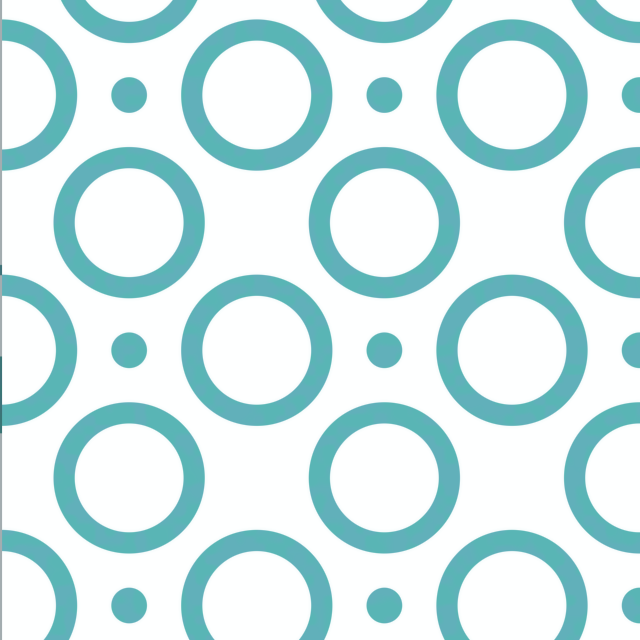
Reproduce this pattern procedurally as a Shadertoy shader.

```glsl
// Teal rings on white in a staggered square lattice, with a small dot in every
// other gap. Each lattice is a repeated distance field; faint value noise
// drifts the teal between two tints, and a thin grey rule runs down the left.

#define PERIOD 0.3988
#define DOT_ORIGIN vec2(0.2018, 0.8515)
#define RING_RADIUS 0.1016
#define RING_WIDTH 0.0332
#define DOT_RADIUS 0.0279
#define SOFTNESS 0.0013
#define TINT_SCALE 64.0
#define RULE_WIDTH 0.0034
#define PAPER vec3(0.995, 1.0, 1.0)
#define TEAL_BLUE vec3(0.38, 0.69, 0.73)
#define TEAL_GREEN vec3(0.35, 0.71, 0.71)
#define RULE_GREY vec3(0.64, 0.68, 0.69)

float hash(vec2 p) {
    return fract(sin(dot(p, vec2(127.1, 311.7))) * 43758.5453);
}

float valueNoise(vec2 p) {
    vec2 cell = floor(p);
    vec2 f = fract(p);
    f = f * f * (3.0 - 2.0 * f);
    float low = mix(hash(cell), hash(cell + vec2(1.0, 0.0)), f.x);
    float high = mix(hash(cell + vec2(0.0, 1.0)), hash(cell + 1.0), f.x);
    return mix(low, high, f.y);
}

// Distance to the nearest lattice point; shift is in fractions of a period.
float latticeDistance(vec2 p, vec2 shift) {
    vec2 q = (p - DOT_ORIGIN) / PERIOD - shift;
    return length(fract(q + 0.5) - 0.5) * PERIOD;
}

float ring(float d) {
    return abs(d - RING_RADIUS) - 0.5 * RING_WIDTH;
}

float coverage(float d, float blur) {
    return 1.0 - smoothstep(-blur, blur, d);
}

void mainImage(out vec4 fragColor, in vec2 fragCoord) {
    vec2 p = fragCoord / iResolution.y;
    float pixel = 1.0 / iResolution.y;
    float blur = max(SOFTNESS, 0.75 * pixel);

    // Two interleaved ring lattices and the dots between them
    float shape = latticeDistance(p, vec2(0.0)) - DOT_RADIUS;
    shape = min(shape, ring(latticeDistance(p, vec2(0.5, 0.0))));
    shape = min(shape, ring(latticeDistance(p, vec2(0.0, 0.5))));

    // Slightly uneven ink and a very pale fringe around it
    float tint = smoothstep(0.3, 0.7, valueNoise(p * TINT_SCALE));
    vec3 ink = mix(TEAL_BLUE, TEAL_GREEN, tint);
    float fringe = 0.04 * coverage(shape - 0.003, 0.003);
    vec3 color = mix(PAPER, ink, max(coverage(shape, blur), fringe));

    // Edge rule with two darker worn stretches
    float worn = coverage(abs(p.y - 0.383) - 0.060, blur);
    worn = max(worn, coverage(abs(p.y - 0.578) - 0.008, blur));
    vec3 rule = mix(RULE_GREY, ink * 0.65, worn);
    color = mix(color, rule, coverage(p.x - RULE_WIDTH, 0.5 * pixel));

    fragColor = vec4(color, 1.0);
}
```
